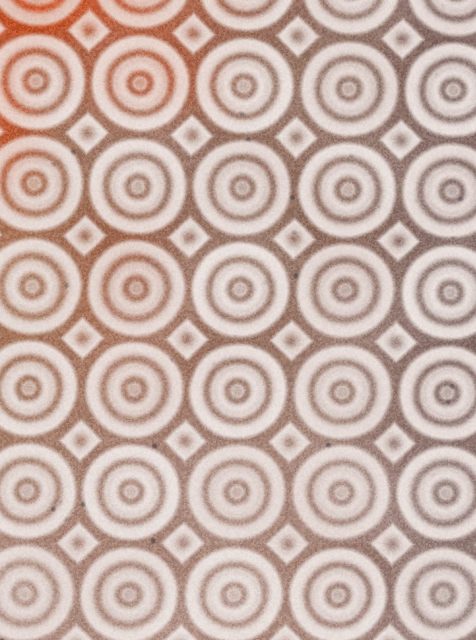
This pattern is drawn by a Shadertoy shader. Its source:

```glsl
// Embossed tile of concentric discs with small dotted diamonds between them.
// A slightly skewed lattice repeats soft groove profiles; pigment collects in
// the grooves, tinted by broad stains, layered sines and cellular grain.

const vec2 PITCH = vec2(0.1634, 0.1604);   // cell size, canvas heights
const vec2 FIRST = vec2(0.0560, 0.1263);   // first disc centre, from top left

vec2 hash2(vec2 p) {
    vec3 q = fract(p.xyx * vec3(0.1031, 0.1030, 0.0973));
    q += dot(q, q.yzx + 33.33);
    return fract((q.xx + q.yz) * q.zy);
}

// x: distance to nearest feature point, y: random value of that point
vec2 cellular(vec2 p) {
    vec2 base = floor(p);
    vec2 best = vec2(9.0, 0.0);
    for (int j = -1; j <= 1; j++)
    for (int i = -1; i <= 1; i++) {
        vec2 id = base + vec2(i, j);
        vec2 h = hash2(id);
        float d = length(id + h - p);
        if (d < best.x) best = vec2(d, hash2(id + 71.0).x);
    }
    return best;
}

// Smooth drifting variation in about -1..1
float waves(vec2 p) {
    float a = sin(p.x * 1.3 + 1.7 * sin(p.y * 0.9));
    float b = sin(p.y * 1.7 + 1.3 * sin(p.x * 1.1 + 2.0));
    return 0.4 * (a + b) + 0.2 * sin(2.9 * p.x - 2.3 * p.y);
}

float bell(float d, float width) {
    return exp(-d * d / (width * width));
}

float blob(vec2 p, vec2 centre, vec2 size) {
    vec2 d = (p - centre) / size;
    return exp(-dot(d, d));
}

// Skewed lattice: disc centres fall on whole numbers
vec2 lattice(vec2 p) {
    float row = (p.y - FIRST.y) / PITCH.y;
    float col = (p.x - FIRST.x + 0.0034 * row) / PITCH.x;
    row -= col * (0.0039 - 0.00074 * row) / PITCH.y;
    return vec2(col, row);
}

// Two ring grooves and a shallow central dimple
float discGrooves(float r, float width) {
    float outer = bell(r - 0.297, 0.043 * width);
    float inner = bell(r - 0.096, 0.040 * width);
    float dimple = 0.42 * (1.0 - smoothstep(0.03, 0.09, r));
    float shade = 0.16 * bell(r - 0.235, 0.04);
    return max(max(0.88 * outer, 0.88 * inner), max(dimple, shade));
}

// Slightly pinched diamond with a pit in its middle
float diamondOutside(vec2 q) {
    vec2 a = abs(q);
    float d = a.x + a.y - 0.35 * a.x * a.y;
    return smoothstep(0.165, 0.238, d);
}

float relief(vec2 g, float width) {
    vec2 id = floor(g + 0.5);
    vec2 jitter = (hash2(id + 17.0) - 0.5) * 0.016;
    float r = length(g - id - jitter);
    vec2 q = fract(g) - 0.5;
    float field = min(smoothstep(0.432, 0.497, r), diamondOutside(q));
    float pit = 0.9 * bell(length(q), 0.068);
    return max(discGrooves(r, width), max(field, pit));
}

// Pigment in the grooves: brown, cooler to the right, paler below
vec3 pigment(vec2 p, float rust) {
    vec3 ink = vec3(0.56, 0.42, 0.36);
    ink = mix(ink, vec3(0.66, 0.51, 0.46), smoothstep(0.35, 1.0, p.y) * 0.75);
    ink = mix(ink, vec3(0.47, 0.38, 0.37), smoothstep(0.42, 0.75, p.x) * 0.75);
    ink = mix(ink, vec3(0.65, 0.42, 0.28), blob(p, vec2(0.0, 0.42), vec2(0.17, 0.3)) * 0.7);
    return mix(ink, vec3(0.78, 0.27, 0.09), rust);
}

void mainImage(out vec4 fragColor, in vec2 fragCoord) {
    vec2 p = fragCoord / iResolution.y;
    p.y = 1.0 - p.y;

    vec2 g = lattice(p) + 0.006 * vec2(waves(p * 31.0), waves(p.yx * 27.0 + 4.0));
    vec2 tone = hash2(floor(g + 0.5) + 5.0);
    float drift = waves(p * 14.0);
    float depth = relief(g, 0.95 + 0.15 * tone.x);

    // Rust washes in the upper left corner and along the left edge
    float rust = blob(p, vec2(0.13, 0.0), vec2(0.19, 0.075));
    rust += 0.75 * blob(p, vec2(0.0, 0.18), vec2(0.07, 0.14));
    rust += 0.60 * blob(p, vec2(0.23, 0.13), vec2(0.11, 0.06));
    rust += 0.25 * blob(p, vec2(0.20, 0.47), vec2(0.10, 0.16));
    rust = clamp(rust * (0.9 + 0.2 * drift), 0.0, 1.0);

    // Glaze on the raised parts, with a faint wash per disc
    vec3 glaze = vec3(0.925, 0.895, 0.885);
    glaze = mix(glaze, vec3(0.80, 0.70, 0.66), 0.10 + 0.14 * tone.y + 0.06 * drift);
    glaze = mix(glaze, vec3(0.88, 0.50, 0.36), 0.26 * rust);

    float strength = 0.90 + 0.08 * drift - 0.12 * tone.y * smoothstep(0.3, 0.9, p.y);
    vec3 color = mix(glaze, pigment(p, rust), clamp(depth * strength, 0.0, 1.0));

    // Fine grain everywhere, sparse dark specks in the grooves
    vec2 grain = cellular(p * 330.0);
    color += (grain.y - 0.5) * mix(0.035, 0.11, depth);
    vec2 speck = cellular(p * 42.0 + 9.0);
    float dark = step(0.975, speck.y) * (1.0 - smoothstep(0.08, 0.24, speck.x));
    color = mix(color, vec3(0.27, 0.26, 0.28), 0.65 * dark * depth);

    fragColor = vec4(clamp(color, 0.0, 1.0), 1.0);
}
```
